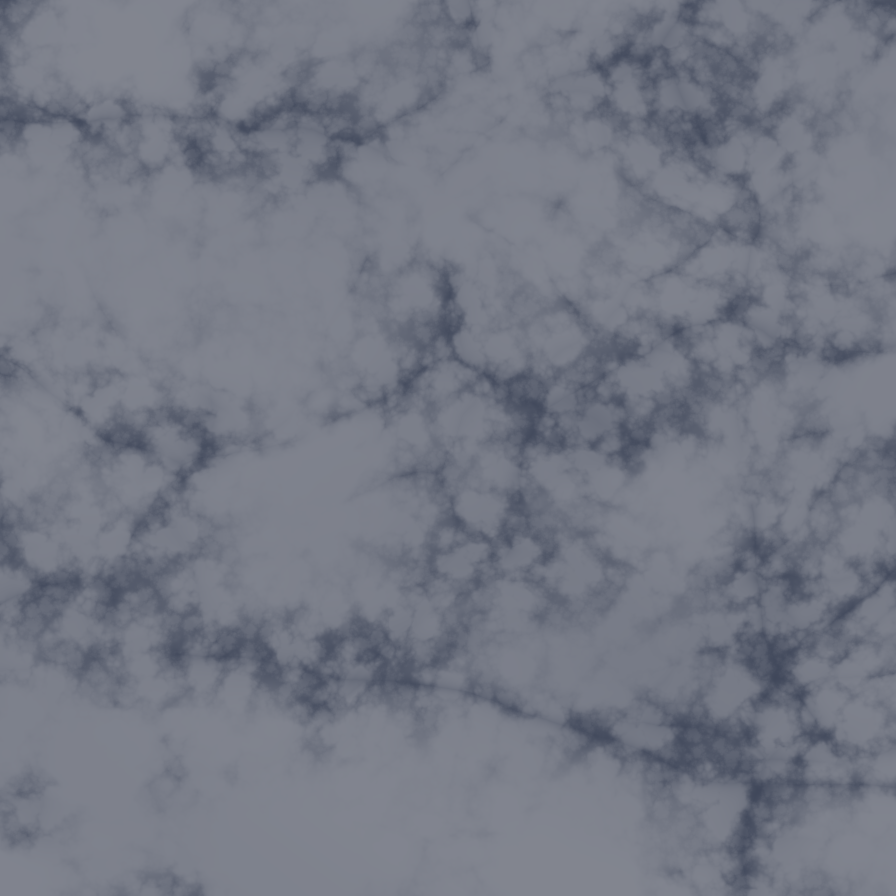
Write a Shadertoy shader that draws this texture.

```glsl
vec2 hash2(vec2 p) {
    vec3 h = fract(p.xyx * vec3(0.1031, 0.1030, 0.0973));
    h += dot(h, h.yzx + 33.33);
    return fract((h.xx + h.yz) * h.zy);
}

// Distances to the nearest and second nearest cell centre
vec2 cells(vec2 p) {
    vec2 id = floor(p), f = fract(p), nearest = vec2(9.0);
    for (int y = -1; y <= 1; y++)
    for (int x = -1; x <= 1; x++) {
        vec2 o = vec2(x, y);
        float d = length(o + hash2(id + o + 40.0) - f);
        if (d < nearest.x) nearest = vec2(d, nearest.x);
        else nearest.y = min(nearest.y, d);
    }
    return nearest;
}

float border(vec2 p) {
    vec2 d = cells(p);
    return d.y - d.x;
}

mat2 turn(float a) {
    return mat2(cos(a), sin(a), -sin(a), cos(a));
}

// Cellular octaves, centred near 0.42
float cloud(vec2 p) {
    float sum = 0.0, amp = 0.5;
    for (int i = 0; i < 4; i++) {
        sum += amp * cells(p).x;
        p = turn(0.9) * p * 2.1 + 7.3;
        amp *= 0.5;
    }
    return sum;
}

// Layered sines that make the veins ragged
vec2 warp(vec2 p) {
    float amp = 0.020, freq = 9.0;
    for (int i = 0; i < 8; i++) {
        p += amp * sin(turn(float(i) * 1.3) * p.yx * freq + vec2(1.7, 4.1) * float(i));
        amp *= 0.54;
        freq *= 1.8;
    }
    return p;
}

float segment(vec2 p, vec2 a, vec2 b) {
    vec2 ab = b - a;
    return length(p - a - ab * clamp(dot(p - a, ab) / dot(ab, ab), 0.0, 1.0));
}

float blob(vec2 p, vec2 centre, vec2 radius) {
    vec2 d = (p - centre) / radius;
    return exp(-dot(d, d));
}

void mainImage(out vec4 fragColor, in vec2 fragCoord) {
    vec2 uv = fragCoord / min(iResolution.x, iResolution.y);
    vec2 bent = warp(uv);
    vec2 soft = mix(uv, bent, 0.4);
    vec2 slanted = turn(-0.5) * bent;
    slanted.x *= 0.75;

    // Where veins gather, and the calm pale fields between them
    float gather = smoothstep(0.27, 0.50, cloud(slanted * 4.0 + 3.0));
    float calm = max(blob(soft, vec2(0.25, 0.69), vec2(0.17, 0.15)),
                     blob(soft, vec2(0.45, 0.07), vec2(0.38, 0.11)));
    calm = max(calm, blob(soft, vec2(0.35, 0.34), vec2(0.13, 0.05)));
    gather *= 1.0 - 0.9 * smoothstep(0.25, 0.7, calm);

    // Coarse mottling broken up by fine grain
    float mottle = smoothstep(0.28, 0.58, cloud(soft * 17.0));
    float fine = smoothstep(0.25, 0.60, cloud(uv * 46.0 + 9.0));
    float grain = mottle * (0.55 + 0.75 * fine);

    // Broad haze, branching veins and fine dark threads
    float wide = border(slanted * 4.0 + 1.0);
    float branch = border(slanted * 9.0 + 5.0);
    float tone = 0.02 + gather * (0.03 + 0.17 * grain);
    tone += gather * exp(-6.5 * wide) * (0.10 + 0.75 * grain);
    tone += 0.50 * gather * exp(-10.0 * branch) * (0.15 + grain);
    tone += 0.42 * gather * exp(-30.0 * wide) * (0.4 + grain);

    // Long seam with a short arm rising at its right end
    float seam = min(segment(soft, vec2(0.20, 0.28), vec2(0.56, 0.21)),
                 min(segment(soft, vec2(0.56, 0.21), vec2(0.80, 0.135)),
                     segment(soft, vec2(0.80, 0.135), vec2(1.02, 0.12))));
    float arm = min(segment(soft, vec2(0.83, 0.45), vec2(0.86, 0.30)),
                    segment(soft, vec2(0.86, 0.30), vec2(0.94, 0.17)));
    float fracture = min(seam, arm);
    tone += 0.50 * exp(-fracture * 190.0) * (0.5 + grain);
    tone += 0.45 * exp(-fracture * 45.0) * (0.1 + grain);

    // Mottled smudges and the dull panel below them
    float smudge = blob(soft, vec2(0.60, 0.36), vec2(0.12, 0.055))
                 + blob(soft, vec2(0.34, 0.27), vec2(0.16, 0.04))
                 + 0.7 * blob(soft, vec2(0.80, 0.87), vec2(0.14, 0.06))
                 + 0.7 * blob(soft, vec2(0.33, 0.86), vec2(0.06, 0.10))
                 + 0.6 * blob(soft, vec2(0.08, 0.38), vec2(0.14, 0.08));
    tone += smudge * (0.08 + 0.65 * grain);
    tone += 0.13 * blob(soft, vec2(0.74, 0.27), vec2(0.14, 0.10));

    // Slow drift in the pale stone
    float drift = sin(uv.x * 7.0 + 2.0 * sin(uv.y * 5.0)) * sin(uv.y * 8.0 + uv.x * 3.0);
    tone += 0.03 * drift;

    tone = 1.0 - exp(-1.25 * max(tone, 0.0));
    vec3 paleStone = vec3(0.508, 0.521, 0.562);
    vec3 slateVein = vec3(0.245, 0.275, 0.350);
    fragColor = vec4(mix(paleStone, slateVein, tone), 1.0);
}
```
